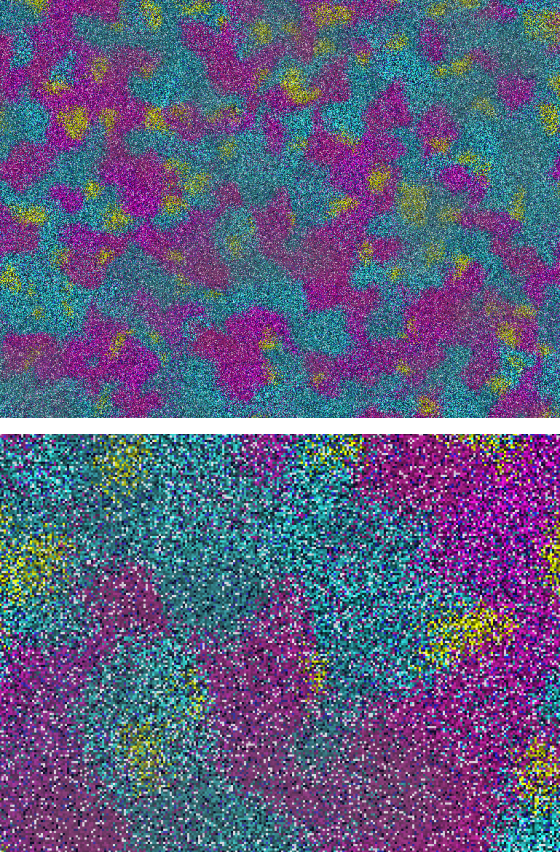
Top, the full canvas; bottom, a detail of the centre.
A WebGL 2 fragment shader for this texture:

```glsl
#version 300 es
precision highp float;
// Stippled blotches of magenta and teal with small yellow patches.
// Each fine grain looks up the blotch under a randomly shifted point, so
// the borders dissolve into dots; tone, dark dots and pale specks are hashed.

uniform vec2 u_resolution;
out vec4 fragColor;

const float GRAINS = 574.0;         // grains per canvas height
const float BLOTCHES = 16.0;        // blotch cells per canvas height
const float PATCHES = 14.0;         // yellow patch cells per canvas height
const float SCATTER = 0.019;        // reach of the grain shift
const float WARP = 0.045;           // bending of the blotch outlines
const float STRAY_SHARE = 0.17;     // grains taken from the second blotch layer
const float MAGENTA_SHARE = 0.45;
const float PATCH_SHARE = 0.36;
const float SPECK_SHARE = 0.09;
const float DARK_SHARE = 0.06;
const float HAZE = 0.4;

const vec3 MAGENTA = vec3(0.61, 0.04, 0.57);
const vec3 WINE = vec3(0.54, 0.13, 0.41);
const vec3 TEAL = vec3(0.10, 0.62, 0.60);
const vec3 SLATE = vec3(0.13, 0.43, 0.47);
const vec3 YELLOW = vec3(0.64, 0.68, 0.02);
const vec3 BLUE = vec3(0.12, 0.10, 0.62);
const vec3 GREY = vec3(0.33, 0.38, 0.40);
const vec3 PALE = vec3(0.90, 0.90, 0.92);
const vec3 DARK = vec3(0.05, 0.05, 0.16);

// Three random values for an integer cell and a layer number
vec3 rand(vec2 cell, int layer) {
    uvec3 v = uvec3(ivec3(ivec2(cell), layer));
    v = v * 1664525u + 1013904223u;
    v.x += v.y * v.z; v.y += v.z * v.x; v.z += v.x * v.y;
    v ^= v >> 16u;
    v.x += v.y * v.z; v.y += v.z * v.x; v.z += v.x * v.y;
    return vec3(v >> 8u) / 16777216.0;
}

vec3 noise(vec2 p, int layer) {
    vec2 c = floor(p), f = p - c;
    f = f * f * (3.0 - 2.0 * f);
    vec2 e = vec2(1.0, 0.0);
    return mix(mix(rand(c, layer), rand(c + e, layer), f.x),
               mix(rand(c + e.yx, layer), rand(c + e.xx, layer), f.x), f.y);
}

// Random traits of the rounded cell that owns the point
vec3 blotchTraits(vec2 p, int layer) {
    vec2 base = floor(p), owner = base;
    float nearest = 9.0;
    for (int y = -1; y <= 1; y++)
    for (int x = -1; x <= 1; x++) {
        vec2 cell = base + vec2(x, y);
        vec3 r = rand(cell, layer);
        float d = length(p - cell - r.xy) - 0.35 * r.z;
        if (d < nearest) { nearest = d; owner = cell; }
    }
    return rand(owner, layer + 1);
}

// Grain density of scattered small discs, 0 outside them
float patchDensity(vec2 p) {
    vec2 base = floor(p);
    float density = 0.0;
    for (int y = -1; y <= 1; y++)
    for (int x = -1; x <= 1; x++) {
        vec2 cell = base + vec2(x, y);
        vec3 r = rand(cell, 20);
        if (r.z > PATCH_SHARE) continue;
        vec3 size = rand(cell, 21);
        float inside = step(length(p - cell - r.xy), 0.18 + 0.24 * size.x);
        density = max(density, inside * (0.5 + 0.45 * size.y));
    }
    return density;
}

vec3 grainColour(vec2 grain) {
    vec3 shift = rand(grain, 30), pick = rand(grain, 31), tint = rand(grain, 32);
    vec2 pos = (grain + 0.5) / GRAINS;
    vec2 spot = pos + SCATTER * (shift.xy + tint.xy - 1.0);
    spot += WARP * (noise(pos * 22.0, 41).xy - 0.5);

    // Blotch hue, with a share of stray grains from another layer
    bool stray = pick.x < STRAY_SHARE;
    vec3 traits = blotchTraits(spot * BLOTCHES * (stray ? 0.8 : 1.0), stray ? 4 : 1);
    bool isMagenta = traits.x < MAGENTA_SHARE;
    vec3 colour = isMagenta ? mix(MAGENTA, WINE, traits.y) : mix(TEAL, SLATE, traits.y);
    if (patchDensity(spot * PATCHES) > pick.y) colour = YELLOW;

    // Blue dots and grain tone, stronger in the vivid blotches
    float vivid = 1.0 - 0.6 * traits.y;
    if (tint.z < 0.17 * vivid) colour = BLUE;
    colour *= 1.0 + (shift.z - 0.5) * (isMagenta ? 0.9 : 1.3) * (0.35 + vivid);

    // Hazy areas, then dark and pale specks over everything
    float haze = smoothstep(0.45, 0.9, noise(pos * 8.0, 40).x);
    colour = mix(colour, GREY, HAZE * haze);
    if (pick.z > 1.0 - DARK_SHARE) colour = DARK;
    if (pick.z < SPECK_SHARE) colour = mix(colour, PALE, 0.75 + 0.25 * shift.x);
    return colour;
}

void main() {
    // Average the grains under one pixel, weighted by the area they cover
    float pixel = GRAINS / u_resolution.y;
    vec2 p = gl_FragCoord.xy * pixel;
    vec2 low = p - 0.5 * pixel, high = p + 0.5 * pixel;
    vec4 sum = vec4(0.0);
    for (int y = 0; y < 3; y++)
    for (int x = 0; x < 3; x++) {
        vec2 grain = floor(low) + vec2(x, y);
        vec2 cover = max(min(high, grain + 1.0) - max(low, grain), 0.0);
        float weight = cover.x * cover.y;
        if (weight > 0.0) sum += weight * vec4(grainColour(grain), 1.0);
    }
    fragColor = vec4(clamp(sum.rgb / sum.a, 0.0, 1.0), 1.0);
}
```
